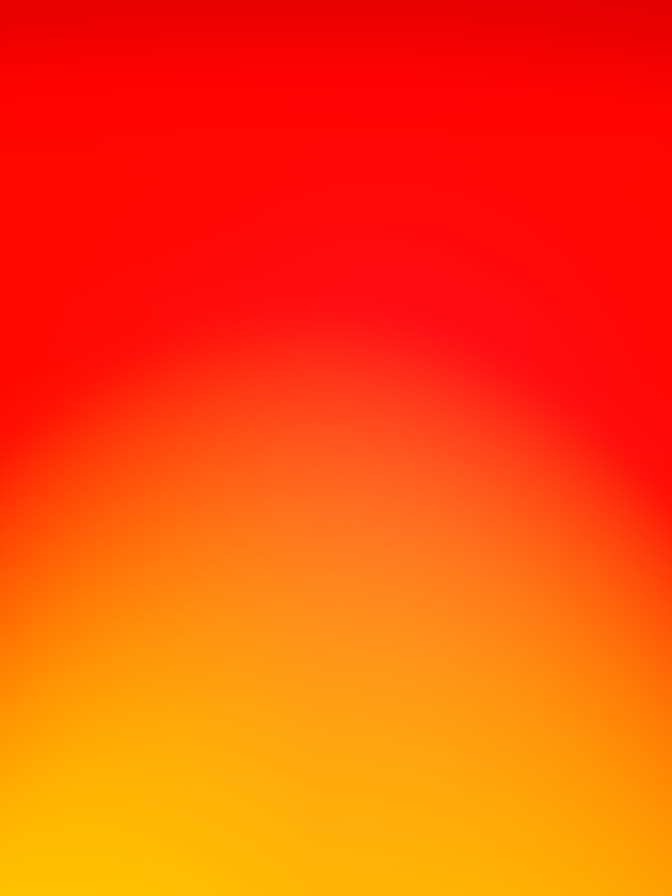
This background is drawn by a Shadertoy shader. Its source:

```glsl
// A soft amber dome of light glowing up into a deep red field.

const float APEX_X = 0.47;   // horizontal centre of the dome
const float APEX_Y = 0.655;  // height where the glow begins

// Zero below the threshold, linear above it, with a rounded corner.
float softRamp(float d, float width) {
    return 0.5 * (d + sqrt(d * d + width * width));
}

// Elliptical bell falloff around a centre.
float bell(vec2 p, vec2 centre, vec2 spread) {
    vec2 q = (p - centre) / spread;
    return exp(-0.5 * dot(q, q));
}

// Depth below the parabolic rim of the dome.
float domeDepth(vec2 p) {
    float dx = p.x - APEX_X;
    float curve = dx > 0.0 ? 0.74 : 0.66;
    return APEX_Y - curve * dx * dx - p.y;
}

// Red field, darkening along the top and into its corners.
vec3 redField(vec2 p) {
    float dx = p.x - 0.42;
    float shade = smoothstep(0.89, 1.04, p.y + 0.1 * dx * dx);
    float warmth = 1.0 - smoothstep(0.78, 0.98, p.y);
    return vec3(1.0 - 0.105 * shade, 0.033 * warmth, 0.0);
}

// Green rises with depth, turning red to orange and then amber.
float amberGlow(vec2 p) {
    float depth = domeDepth(p);
    float glow = 0.765 * (1.0 - exp(-softRamp(depth, 0.025) / 0.3));
    float leftSide = clamp(1.0 - p.x / APEX_X, 0.0, 1.0);
    return glow + 0.1 * leftSide * smoothstep(0.12, 0.5, depth);
}

void mainImage(out vec4 fragColor, in vec2 fragCoord) {
    vec2 uv = fragCoord / iResolution.xy;
    vec3 color = redField(uv);
    color.g += amberGlow(uv);
    // Pale haze over the middle of the dome
    color.b += 0.13 * bell(uv, vec2(0.57, 0.43), vec2(0.25, 0.22));
    fragColor = vec4(clamp(color, 0.0, 1.0), 1.0);
}
```
